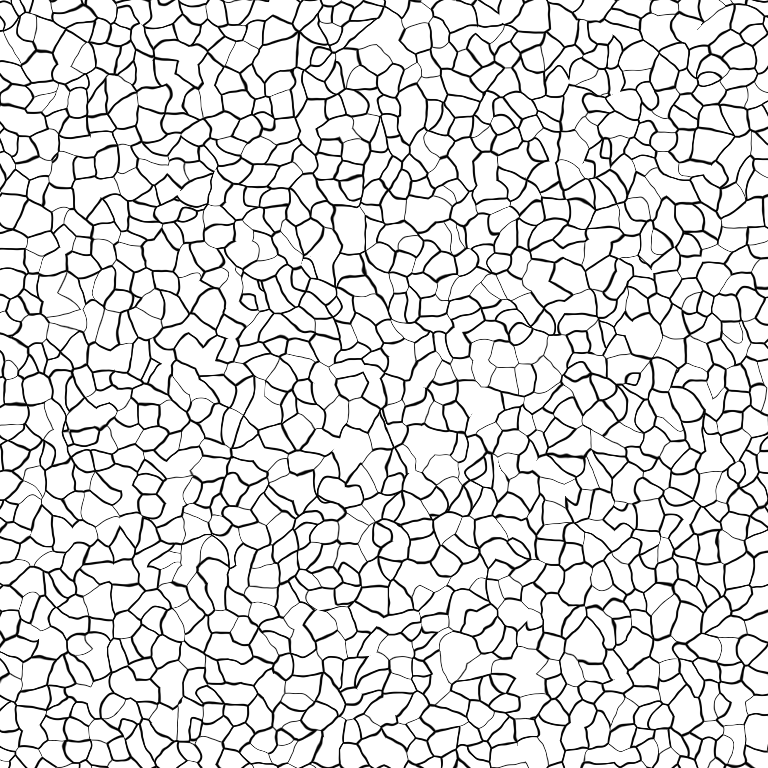
This pattern is drawn by a three.js fragment shader. Its source:

```glsl
// Draws a packed network of irregular, elongated white grains with thin black outlines.
varying vec2 vUv;

const float GRID = 34.0;           // seeds across the canvas
const float JITTER = 0.92;         // how far seeds stray inside their squares
const float MERGE_SHARE = 0.28;    // part of the even squares joined to a neighbour
const float THIN_SHARE = 0.18;     // part of the outlines drawn thin
const float THICK_HALF = 0.0013;   // half widths in canvas units
const float THIN_HALF = 0.0005;
const float SOFTNESS = 0.00085;
const vec3 PAPER = vec3(1.0);
const vec3 INK = vec3(0.01);

float hash(vec2 p) {
  return fract(sin(dot(p, vec2(127.1, 311.7))) * 43758.5453);
}

vec2 hash2(vec2 p) {
  return vec2(hash(p), hash(p + vec2(57.3, 19.7)));
}

// Smooth value noise, 0 to 1
float noise(vec2 p) {
  vec2 i = floor(p);
  vec2 f = fract(p);
  f = f * f * (3.0 - 2.0 * f);
  float low = mix(hash(i), hash(i + vec2(1.0, 0.0)), f.x);
  float high = mix(hash(i + vec2(0.0, 1.0)), hash(i + vec2(1.0, 1.0)), f.x);
  return mix(low, high, f.y);
}

vec2 wobble(vec2 p, float frequency, float amount) {
  vec2 q = p * frequency;
  return amount * (vec2(noise(q), noise(q + vec2(31.7, 83.1))) - 0.5);
}

// Stretched distance from a seed: x is the distance, yz its gradient
vec3 seedField(vec2 p, vec2 id) {
  vec2 seed = id + 0.5 + JITTER * (hash2(id) - 0.5);
  float angle = 3.14159 * hash(id + vec2(7.7, 3.1));
  float stretch = mix(1.0, 1.5, hash(id + vec2(2.9, 41.3)));
  float size = mix(0.88, 1.14, hash(id + vec2(13.5, 8.2)));
  vec2 along = vec2(cos(angle), sin(angle));
  vec2 across = vec2(-along.y, along.x);
  vec2 r = p - seed;
  vec2 scale = vec2(1.0 / stretch, stretch) / size;
  vec2 local = vec2(dot(r, along), dot(r, across)) * scale;
  float d = max(length(local), 0.0001);
  vec2 slope = local * scale / d;
  return vec3(d, along * slope.x + across * slope.y);
}

// Some even squares share the grain of their right or upper neighbour
vec2 grainOf(vec2 id) {
  float even = 1.0 - mod(id.x + id.y, 2.0);
  float joins = even * step(hash(id + vec2(61.1, 5.9)), MERGE_SHARE);
  float sideways = step(0.5, hash(id + vec2(23.3, 71.9)));
  return id + joins * vec2(sideways, 1.0 - sideways);
}

// Every pair of grains has one line weight
float outlineHalfWidth(vec2 a, vec2 b) {
  float pick = hash(a + b + 7.0 * abs(a - b));
  return mix(THICK_HALF, THIN_HALF, step(pick, THIN_SHARE));
}

float lineCoverage(float dist, float halfWidth) {
  return 1.0 - smoothstep(halfWidth - SOFTNESS, halfWidth + SOFTNESS, dist);
}

float grainOutlines(vec2 p) {
  vec2 base = floor(p);

  // Find the seed that owns this point
  vec3 nearest = vec3(1000.0, 0.0, 0.0);
  vec2 owner = base;
  for (int y = -2; y <= 2; y++) {
    for (int x = -2; x <= 2; x++) {
      vec2 id = base + vec2(float(x), float(y));
      vec3 field = seedField(p, id);
      if (field.x < nearest.x) {
        nearest = field;
        owner = id;
      }
    }
  }

  // Measure the distance to the border with every other grain
  vec2 grain = grainOf(owner);
  float ink = 0.0;
  for (int y = -2; y <= 2; y++) {
    for (int x = -2; x <= 2; x++) {
      vec2 id = base + vec2(float(x), float(y));
      vec2 other = grainOf(id);
      if (distance(other, grain) > 0.5) {
        vec3 field = seedField(p, id);
        float slope = max(length(field.yz - nearest.yz), 0.05);
        float dist = (field.x - nearest.x) / (slope * GRID);
        ink = max(ink, lineCoverage(dist, outlineHalfWidth(grain, other)));
      }
    }
  }
  return ink;
}

void main() {
  vec2 p = vUv * GRID;
  p += wobble(p, 0.9, 0.35) + wobble(p, 3.0, 0.09);
  gl_FragColor = vec4(mix(PAPER, INK, grainOutlines(p)), 1.0);
}
```
